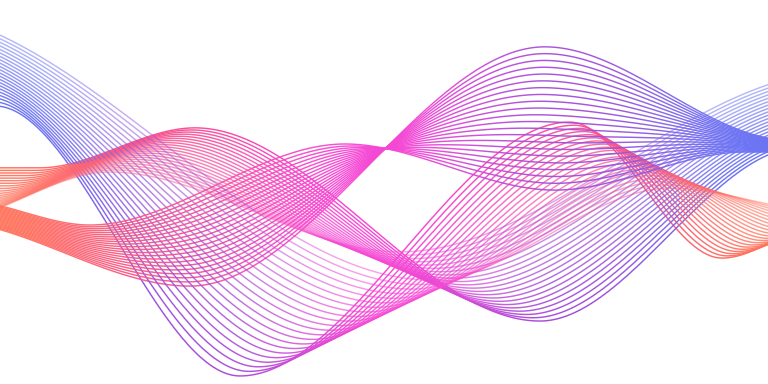
Reproduce this background procedurally as a WebGL 1 fragment shader.

```glsl
precision highp float;
// Three ribbons of fine lines weave across a white ground.
// Each line is a chain of smooth steps between crests and troughs; a ribbon
// blends one edge line into the other, coloured by a horizontal ramp.

uniform vec2 u_resolution;

const int LINES = 22;
const vec2 CANVAS = vec2(200.0, 100.0);
const float HALF_WIDTH = 0.19;

const vec3 ORANGE = vec3(1.00, 0.45, 0.36);
const vec3 ROSE = vec3(0.97, 0.32, 0.55);
const vec3 MAGENTA = vec3(0.96, 0.28, 0.83);
const vec3 VIOLET = vec3(0.64, 0.30, 0.85);
const vec3 BLUE = vec3(0.42, 0.45, 0.95);

// Colour along a ribbon, s from 0 (warm end) to 1 (cool end)
vec3 ramp(float s) {
  vec3 c = mix(ORANGE, ROSE, smoothstep(0.0, 0.22, s));
  c = mix(c, MAGENTA, smoothstep(0.18, 0.46, s));
  c = mix(c, VIOLET, smoothstep(0.50, 0.74, s));
  return mix(c, BLUE, smoothstep(0.74, 0.97, s));
}

// Smooth rise from point a to point b: (height gained, slope)
vec2 rise(float x, vec2 a, vec2 b) {
  vec2 span = b - a;
  float u = clamp((x - a.x) / span.x, 0.0, 1.0);
  return span.y * vec2(u * u * (3.0 - 2.0 * u), 6.0 * u * (1.0 - u) / span.x);
}

// Height and slope at x of a wave through five turning points
vec2 wave(float x, vec2 a, vec2 b, vec2 c, vec2 d, vec2 e) {
  return vec2(a.y, 0.0) + rise(x, a, b) + rise(x, b, c)
       + rise(x, c, d) + rise(x, d, e);
}

// Smooth coverage of a line, with distance corrected by its slope
float stroke(vec2 p, vec2 line, float pixel) {
  float dist = abs(p.y - line.x) / sqrt(1.0 + line.y * line.y);
  return clamp((HALF_WIDTH - dist) / pixel + 0.5, 0.0, 1.0);
}

// Ribbon falling from the upper left, turning points slide with t
vec2 fallingLine(float x, float t) {
  return wave(x,
    mix(vec2(-1.3, 72.4), vec2(-26.0, 97.4), t),
    mix(vec2(62.5, 2.1), vec2(112.0, 27.1), t),
    mix(vec2(148.4, 68.2), vec2(174.5, 51.0), t),
    mix(vec2(188.0, 32.8), vec2(216.0, 44.8), t),
    mix(vec2(224.0, 48.0), vec2(250.0, 53.0), t));
}

// Ribbon that crests at the left and dips at the right
vec2 dippingLine(float x, float t) {
  return wave(x,
    mix(vec2(10.4, 56.3), vec2(-15.6, 42.2), t),
    mix(vec2(50.8, 66.7), vec2(28.6, 55.2), t),
    mix(vec2(140.6, 16.4), vec2(104.2, 34.4), t),
    mix(vec2(208.3, 61.5), vec2(218.8, 81.3), t),
    mix(vec2(240.0, 60.0), vec2(250.0, 80.0), t));
}

// Edges of the ribbon that dips at the left and crests at the right
vec2 steepEdge(float x) {
  return wave(x, vec2(-15.6, 42.7), vec2(49.5, 25.5), vec2(141.9, 87.8),
              vec2(205.7, 63.5), vec2(240.0, 66.0));
}

vec2 gentleEdge(float x) {
  return wave(x, vec2(-10.4, 47.9), vec2(23.4, 41.4), vec2(89.8, 62.5),
              vec2(144.5, 50.5), vec2(194.0, 60.4));
}

void main() {
  vec2 p = gl_FragCoord.xy / u_resolution * CANVAS;
  float pixel = CANVAS.y / u_resolution.y;
  float s = p.x / CANVAS.x;
  vec3 warmToCool = ramp(s);
  vec3 coolToWarm = ramp(1.0 - s);
  vec2 steep = steepEdge(p.x);
  vec2 gentle = gentleEdge(p.x);
  vec3 color = vec3(1.0);

  // Draw one line of every ribbon per step
  for (int i = 0; i < LINES; i++) {
    float t = float(i) / float(LINES - 1);
    float fade = mix(1.0, 0.5, t);
    float falling = stroke(p, fallingLine(p.x, t), pixel);
    float dipping = stroke(p, dippingLine(p.x, t), pixel);
    float rising = stroke(p, mix(steep, gentle, t), pixel);
    color = mix(color, coolToWarm, falling * fade);
    color = mix(color, warmToCool, dipping * fade);
    color = mix(color, warmToCool, rising * 0.95);
  }

  gl_FragColor = vec4(color, 1.0);
}
```
